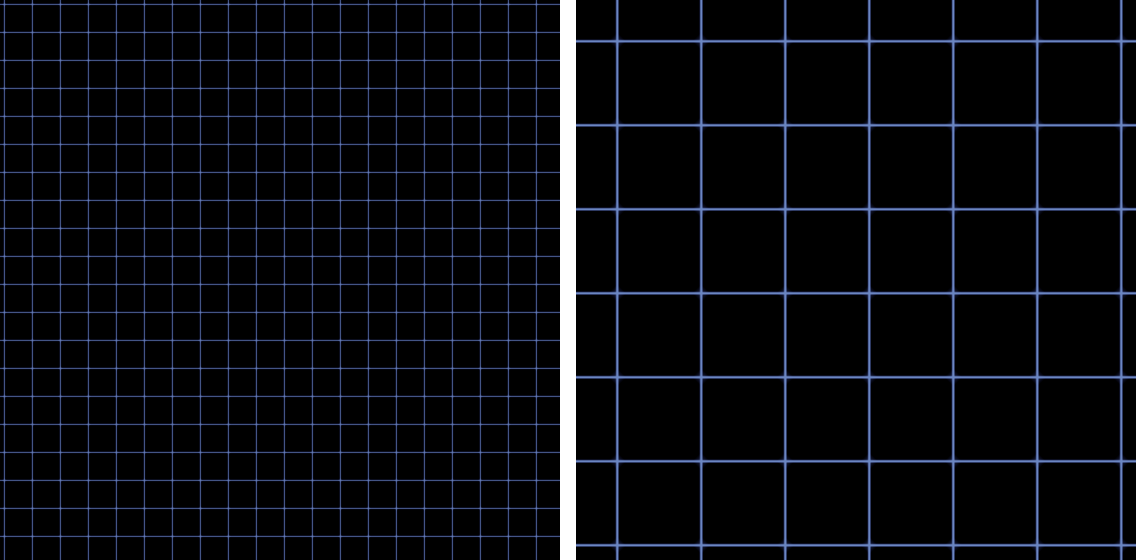
Left, the full canvas; right, a detail of the centre.
Write a three.js fragment shader that draws this pattern.

```glsl
// Thin blue square grid on black with a small glint at every crossing.
#define REPEATS 20.0
#define LINE_OFFSET vec2(0.158, 0.842)
#define LINE_WIDTH 0.031
#define GLINT_RADIUS 0.11
#define GLINT_STRENGTH 0.4
#define LINE_COLOR vec3(0.42, 0.525, 0.76)
#define FADE_POWER vec3(1.25, 1.25, 1.0)

varying vec2 vUv;

// Distance in cells to the nearest vertical (x) and horizontal (y) line.
vec2 gridDistance(vec2 cell) {
  return abs(fract(cell - LINE_OFFSET + 0.5) - 0.5);
}

// Soft line coverage whose total light is kept as the pixel size changes.
vec2 lineCoverage(vec2 dist, vec2 pixel) {
  vec2 reach = 0.5 * LINE_WIDTH + 0.75 * pixel;
  return min(LINE_WIDTH / reach * max(1.0 - dist / reach, 0.0), 1.0);
}

// Diamond-shaped glow that fades away from a crossing.
float glint(vec2 dist) {
  return GLINT_STRENGTH * max(1.0 - (dist.x + dist.y) / GLINT_RADIUS, 0.0);
}

void main() {
  vec2 dist = gridDistance(vUv * REPEATS);
  vec2 lines = lineCoverage(dist, fwidth(vUv) * REPEATS);

  // Screen the two line sets and the glint together.
  float light = 1.0 - (1.0 - lines.x) * (1.0 - lines.y) * (1.0 - glint(dist));

  // Faint edges lean towards deep blue.
  gl_FragColor = vec4(LINE_COLOR * pow(vec3(light), FADE_POWER), 1.0);
}
```
